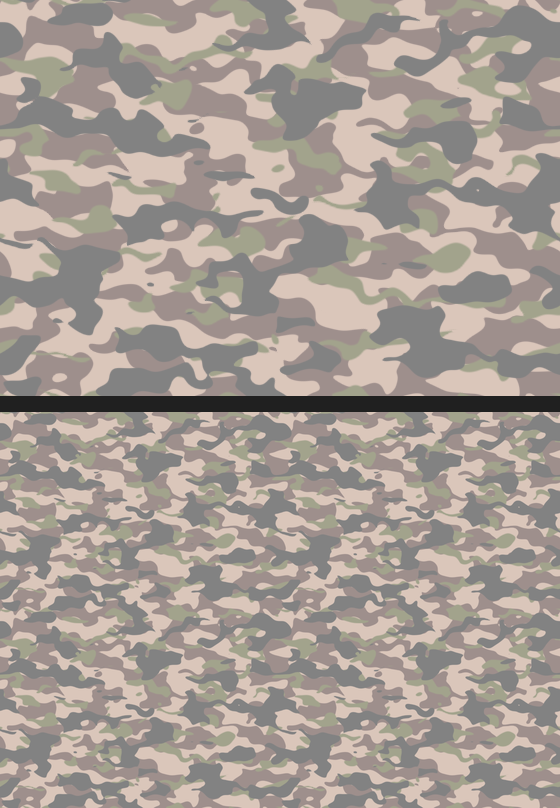
Top, the tile; bottom, the same tile 2 across and 2 down.
Reproduce this pattern procedurally as a Shadertoy shader.

```glsl
#define BLOB_REPEATS vec2(5.0, 8.0)    // mean blob cycles across the canvas
#define LOBE_REPEATS vec2(12.0, 11.0)  // mean cycles of the wavy outlines
#define LOBE_SIZE vec2(0.010, 0.012)   // outline displacement
#define LOBE_DETAIL 0.10               // extra outline irregularity
#define GREY_LEVEL 0.52                // thresholds, in standard deviations
#define GREEN_LEVEL 0.84
#define MAUVE_LEVEL 0.13
#define EDGE 0.0022                    // edge softness, in canvas heights

const float TAU = 6.28319;
const vec3 BEIGE = vec3(0.855, 0.775, 0.730);
const vec3 MAUVE = vec3(0.620, 0.560, 0.550);
const vec3 GREEN = vec3(0.635, 0.640, 0.550);
const vec3 GREY  = vec3(0.510, 0.510, 0.510);

float hash(float n) {
    return fract(sin(n * 12.9898) * 43758.5);
}

// Two smooth random fields of unit variance; whole wave counts make them wrap
vec2 waveField(vec2 uv, vec2 repeats, int count, float seed) {
    vec2 sum = vec2(0.0);
    for (int i = 0; i < count; i++) {
        float id = float(i) + seed;
        float angle = 0.5 * TAU * (float(i) + hash(id)) / float(count);
        float radius = mix(0.45, 1.5, hash(id + 41.3));
        vec2 cycles = round(repeats * radius * vec2(cos(angle), sin(angle)));
        float phase = TAU * (dot(cycles, uv) + hash(id + 87.7));
        sum += vec2(cos(phase), sin(phase));
    }
    return sum * sqrt(2.0 / float(count));
}

// Coverage of one layer of lobed blobs
float blobs(vec2 uv, vec2 repeats, float level, float softness, float seed) {
    vec2 lobes = waveField(uv, LOBE_REPEATS, 16, seed + 200.0);
    vec2 warped = uv + LOBE_SIZE * lobes;
    float height = waveField(warped, repeats, 26, seed).x + LOBE_DETAIL * lobes.x;
    float slope = length(vec2(dFdx(height), dFdy(height))) * iResolution.y;
    float blur = max(slope * softness, 0.0001);
    return smoothstep(-blur, blur, height - level);
}

void mainImage(out vec4 fragColor, in vec2 fragCoord) {
    vec2 uv = fragCoord / iResolution.xy;

    // Paint from the ground up
    vec3 color = BEIGE;
    color = mix(color, MAUVE, blobs(uv, BLOB_REPEATS, MAUVE_LEVEL, EDGE, 11.0));
    color = mix(color, GREEN, blobs(uv, BLOB_REPEATS * 1.1, GREEN_LEVEL, EDGE * 1.5, 503.0));
    color = mix(color, GREY, blobs(uv, BLOB_REPEATS, GREY_LEVEL, EDGE, 907.0));

    fragColor = vec4(color, 1.0);
}
```
